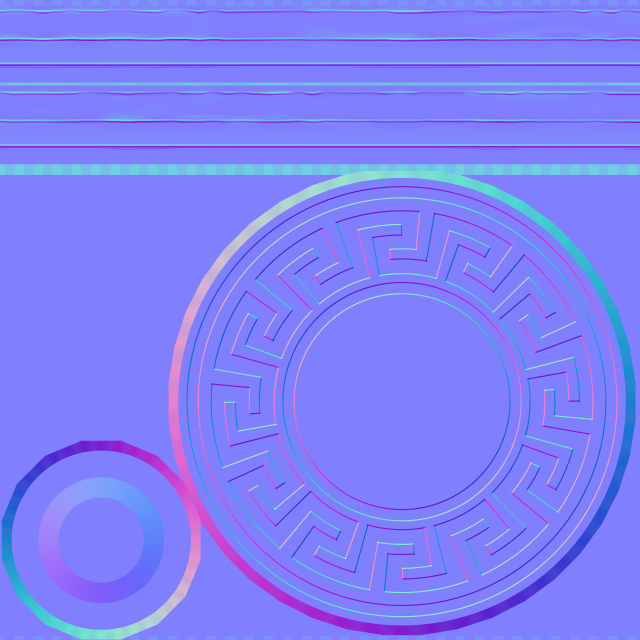
This texture map is drawn by a WebGL 1 fragment shader. Its source:

```glsl
precision highp float;
// Normal map: worn horizontal trim, a large disc with a meander border, and a small beveled disc.
uniform vec2 u_resolution;

const float TAU = 6.2831853;
const float CELL = TAU / 12.0;  // angle of one meander unit

float px() { return 1.0 / u_resolution.y; }

// Antialiased coverage of a signed distance (negative is inside)
float fill(float d) { return clamp(0.5 - d / px(), 0.0, 1.0); }

float hash(vec2 p) {
  vec3 q = fract(p.xyx * 0.1031);
  q += dot(q, q.yzx + 33.33);
  return fract((q.x + q.y) * q.z);
}

float noise(vec2 p) {
  vec2 i = floor(p), f = fract(p);
  f = f * f * (3.0 - 2.0 * f);
  return mix(mix(hash(i), hash(i + vec2(1, 0)), f.x),
             mix(hash(i + vec2(0, 1)), hash(i + vec2(1, 1)), f.x), f.y);
}

// Directions are mirrored in x when stored in the red channel
vec2 tilt(vec2 dir) { return vec2(-dir.x, dir.y); }

float hairline(float d) { return fill(abs(d) - 0.0009); }

// Signed offset from an angle, wrapped to one meander unit
float wrapCell(float a) { return mod(a + 0.5 * CELL, CELL) - 0.5 * CELL; }

// Arc between two angles (degrees within the unit)
float arc(float r, float a, float radius, float from, float to) {
  float side = abs(wrapCell(a - radians(0.5 * (from + to)))) - radians(0.5 * (to - from));
  return hairline(r - radius) * fill(side * r - 0.0009);
}

// Radial edge at one angle between two radii
float spoke(float r, float a, float angle, float inner, float outer) {
  return hairline(wrapCell(a - radians(angle)) * r)
       * fill(max(inner - r, r - outer) - 0.0009);
}

// Engraved circles and the meander: x is the radial slope, y the tangential slope
vec2 engraving(float r, float angle) {
  float a = angle + radians(20.2);
  float radial = hairline(r - 0.3184) - hairline(r - 0.3359)
               + hairline(r - 0.1686) - hairline(r - 0.1862);
  radial += arc(r, a, 0.2388, 15.6, 25.5) - arc(r, a, 0.2982, 0.0, 25.5);
  radial += arc(r, a, 0.2770, 5.7, 20.0) - arc(r, a, 0.2230, 15.6, 30.0);
  radial += arc(r, a, 0.2000, 10.0, 35.7) - arc(r, a, 0.2604, 10.0, 20.0);
  float tangent = spoke(r, a, 0.0, 0.2230, 0.2982) - spoke(r, a, 25.5, 0.2388, 0.2982);
  tangent += spoke(r, a, 10.0, 0.2000, 0.2604) - spoke(r, a, 5.7, 0.2000, 0.2770);
  tangent += spoke(r, a, 20.0, 0.2604, 0.2770) - spoke(r, a, 15.6, 0.2230, 0.2388);
  return vec2(radial, tangent);
}

// Ring with a round inner edge and a faceted outer edge
float bevelRing(float r, float a, float inner, float outer, float sides) {
  float face = TAU / sides;
  float facet = r * cos(mod(a + 0.5 * face, face) - 0.5 * face);
  return fill(max(inner - r, facet - outer));
}

// Lit upper edge with a dark lower edge
float groove(float d) {
  return 0.3 * fill(abs(d) - 0.0013) - 0.38 * fill(abs(d - 0.0028) - 0.0012);
}

// Vertical slope of the trim; y runs down from the top edge
float trimSlope(float x, float y) {
  float row = floor(y / 0.1276);
  float t = y - row * 0.1276;
  float wear = noise(vec2(x * 14.0, row * 7.0 + 2.0));
  float fine = noise(vec2(x * 45.0, row * 5.0 + 9.0));
  float waver = (fine - 0.5) * 0.003;
  float s = groove(t - 0.0990);
  s += groove(t - 0.0600 - waver * 0.5) * (0.45 + 0.55 * wear);
  s += groove(t - 0.0160 - waver) * (0.15 + 0.75 * fine);
  s -= 0.15 * hairline(t - 0.1050 - waver * 0.3) * smoothstep(0.5, 0.8, wear);
  // Smudges hugging the worn edges
  float near = exp(-abs(t - 0.0590) * 130.0) + exp(-abs(t - 0.0180) * 180.0);
  float smudge = noise(vec2(x * 16.0 + row * 31.0, y * 110.0));
  s += (smoothstep(0.5, 0.9, smudge) - 0.2) * 0.15 * near;
  s += 0.035 * smoothstep(0.0650, 0.0970, t) * fill(t - 0.0980);
  // Bright strip, blocky lower rail and faint top rail
  float dash = smoothstep(-0.5, 0.5, cos(x * 33.4 * TAU));
  s += 0.25 * fill(abs(y - 0.1313) - 0.0023) * (0.8 + 0.3 * fine);
  s = mix(s, 0.25 + 0.06 * dash, fill(abs(y - 0.2650) - 0.0084));
  return s + (0.02 + 0.06 * dash) * fill(y - 0.0085);
}

void main() {
  vec2 uv = gl_FragCoord.xy / u_resolution;
  float down = 1.0 - uv.y;

  // Trim and the faint rail along the bottom edge
  float slope = trimSlope(uv.x, down) * fill(down - 0.2734);
  slope += 0.07 * smoothstep(-0.5, 0.5, cos(uv.x * 33.4 * TAU)) * fill(uv.y - 0.0065);
  vec3 color = vec3(0.5 - 0.2 * max(slope, 0.0), 0.5 + slope, 1.0 - 0.4 * abs(slope));

  // Large disc
  vec2 p = uv - vec2(0.6282, 0.3724);
  float r = length(p), a = atan(p.x, p.y);
  vec2 dir = p / max(r, 0.0001);
  vec2 cut = engraving(r, a);
  vec2 n = tilt(dir * cut.x + vec2(dir.y, -dir.x) * cut.y);
  color += vec3(n * 0.42, -0.18 * min(length(n), 1.0));
  float rim = bevelRing(r, a, 0.3496, 0.3648, 40.0) * fill(0.2670 - down);
  float streak = 0.37 + 0.03 * cos(a * 48.0);
  color = mix(color, vec3(0.5 + tilt(dir) * streak, 0.82), rim);

  // Small disc: sunken rim and a soft raised ring
  p = uv - vec2(0.1582, 0.1560);
  r = length(p);
  a = atan(p.x, p.y);
  dir = p / max(r, 0.0001);
  rim = bevelRing(r, a, 0.1400, 0.1553, 16.0);
  streak = 0.37 + 0.03 * cos(a * 36.0);
  color = mix(color, vec3(0.5 - tilt(dir) * streak, 0.82), rim);
  float soft = smoothstep(0.0650, 0.0680, r) * (1.0 - smoothstep(0.0965, 0.1000, r));
  color += vec3(tilt(dir) * 0.13, -0.02) * soft;

  gl_FragColor = vec4(clamp(color, 0.0, 1.0), 1.0);
}
```
